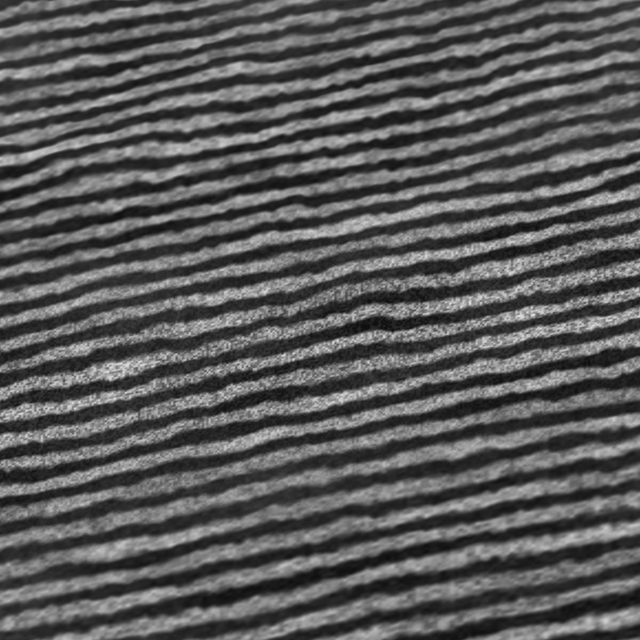
Give the GLSL for this texture, as a Shadertoy shader.

```glsl
// Grey ribbed cloth seen at a slant: about 28 tilted ridges, closer together toward the top.
// A quadratic phase sets the spacing, sines and noise bend the ribs, and stretched
// noise gives the pile a grain that is crisp in one focused band and soft elsewhere.

float hash(vec2 p) {
    vec3 q = fract(vec3(p.xyx) * 0.1031);
    q += dot(q, q.yzx + 33.33);
    return fract((q.x + q.y) * q.z);
}

float noise(vec2 p) {
    vec2 i = floor(p), f = fract(p);
    f = f * f * (3.0 - 2.0 * f);
    return mix(mix(hash(i), hash(i + vec2(1, 0)), f.x),
               mix(hash(i + vec2(0, 1)), hash(i + vec2(1, 1)), f.x), f.y);
}

void mainImage(out vec4 fragColor, in vec2 fragCoord) {
    vec2 uv = fragCoord / iResolution.xy;

    // Height measured across the ribs, which rise to the right
    float across = uv.y - 0.2 * uv.x;
    vec2 ribSpace = vec2(uv.x, across + 1.0);
    float focus = exp(-pow((across - 0.36) / 0.17, 2.0));

    // Long bends, medium wander and small kinks
    float bend = 0.004 * sin(uv.x * 7.0 + across * 5.0)
               + 0.002 * sin(uv.x * 15.0 - across * 23.0);
    bend += 0.011 * (noise(ribSpace * vec2(7, 11)) - 0.5);
    bend += 0.008 * (noise(ribSpace * vec2(24, 34) + 17.0) - 0.5);
    bend += 0.005 * (noise(ribSpace * vec2(75, 80) + 41.0) - 0.5);
    float v = across + bend;

    // Rib profile with uneven width
    float phase = 22.5 * v + 5.0 * v * v - 0.03;
    float row = floor(phase) + 50.0;
    float wave = 0.5 - 0.5 * cos(6.28319 * phase);
    wave += 0.24 * (noise(ribSpace * vec2(18, 40) + 73.0) - 0.5);
    float soft = mix(0.42, 0.3, focus);
    float ridge = smoothstep(0.5 - soft, 0.5 + soft, wave);

    // Pile grain: soft dashes, medium tufts and fine sharp specks
    float dashes = noise(ribSpace * vec2(75, 150)) - 0.5;
    float tufts = noise(ribSpace * vec2(150, 210) + 9.0) - 0.5;
    float specks = noise(ribSpace * vec2(290, 340) + 5.0) - 0.5;
    float grain = mix(0.24 * dashes + 0.14 * tufts, 0.2 * tufts + 0.42 * specks, focus);

    // Dark grooves and worn, lighter crests
    float groove = 0.09 + 0.1 * noise(ribSpace * vec2(5, 13) + 29.0);
    float crest = 0.48 + 0.18 * noise(vec2(uv.x * 9.0 + row * 3.7, row))
                + 0.05 * (hash(vec2(row, 7.0)) - 0.5);
    float grey = mix(groove, crest, ridge) + grain * mix(0.28, 1.0, ridge);

    // Lower contrast in the far blur at the top
    grey = mix(grey, 0.36, 0.2 * smoothstep(0.75, 1.05, uv.y));
    fragColor = vec4(vec3(clamp(grey, 0.06, 0.85)), 1.0);
}
```
